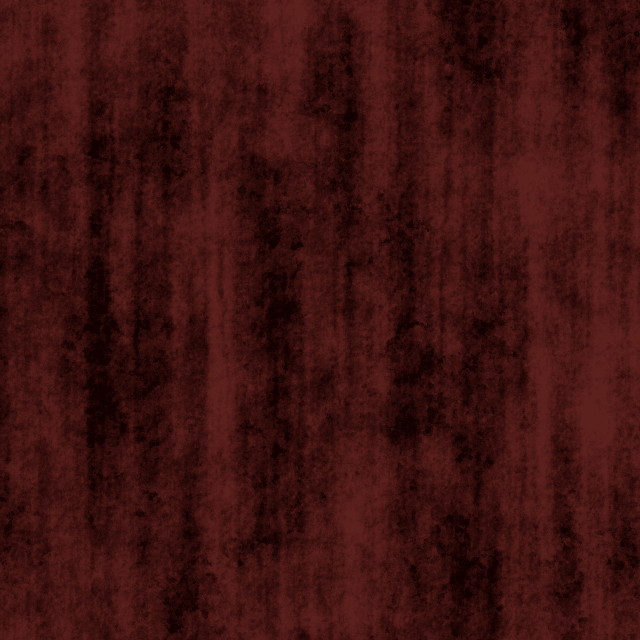
Give the GLSL for this texture, as a three.js fragment shader.

```glsl
varying vec2 vUv;

const vec3 SOOT = vec3(0.075, 0.0, 0.0);
const vec3 OXBLOOD = vec3(0.235, 0.066, 0.058);
const vec3 FADED_RED = vec3(0.36, 0.124, 0.114);

vec2 hashGradient(vec2 cell) {
  float h = fract(sin(dot(cell, vec2(127.1, 311.7))) * 43758.545);
  float angle = 6.28318 * h;
  return vec2(cos(angle), sin(angle));
}

float gradientNoise(vec2 p) {
  vec2 i = floor(p);
  vec2 f = p - i;
  vec2 u = f * f * f * (f * (f * 6.0 - 15.0) + 10.0);
  vec2 e = vec2(1.0, 0.0);
  float a = dot(hashGradient(i), f);
  float b = dot(hashGradient(i + e.xy), f - e.xy);
  float c = dot(hashGradient(i + e.yx), f - e.yx);
  float d = dot(hashGradient(i + e.xx), f - e.xx);
  return mix(mix(a, b, u.x), mix(c, d, u.x), u.y);
}

// Octaves are turned so that the lattice does not show
float fbm(vec2 p, float gain) {
  mat2 turn = mat2(1.6, 1.2, -1.2, 1.6);
  float sum = 0.0;
  float amplitude = 1.0;
  for (int i = 0; i < 5; i++) {
    sum += amplitude * gradientNoise(p);
    p = turn * p + 17.3;
    amplitude *= gain;
  }
  return sum;
}

// Vertical runs: octaves keep their direction
float streaks(vec2 p, vec2 scale) {
  float sum = 0.0;
  float amplitude = 1.0;
  for (int i = 0; i < 4; i++) {
    sum += amplitude * gradientNoise(p * scale + float(i) * 31.7);
    scale *= vec2(2.1, 1.6);
    amplitude *= 0.65;
  }
  return sum;
}

// Long thin dark drips along the zero lines of stretched noise
float drips(vec2 p, vec2 scale, float width) {
  float line = 1.0 - smoothstep(0.0, width, abs(gradientNoise(p * scale)));
  return line * smoothstep(-0.1, 0.3, gradientNoise(p * vec2(9.0, 2.5) + 51.0));
}

// Sharp-edged pits with irregular outlines
float pits(vec2 p, float scale, float threshold) {
  return smoothstep(threshold, threshold + 0.1, fbm(p * scale + 7.9, 0.5));
}

// Light from the upper left on a rough surface
float relief(vec2 p, float scale, float offset) {
  vec2 q = p * scale + 83.0;
  return fbm(q, 0.6) - fbm(q + vec2(-offset, offset), 0.6);
}

vec3 stainRamp(float t) {
  vec3 low = mix(SOOT, OXBLOOD, clamp(t / 0.58, 0.0, 1.0));
  return mix(low, FADED_RED, clamp((t - 0.58) / 0.42, 0.0, 1.0));
}

void main() {
  vec2 p = vUv;

  // Ragged edges for the runs and blotches
  float rough = fbm(p * 24.0 + 3.1, 0.7);
  vec2 ragged = p + vec2(0.005, 0.02) * rough;

  float blotch = fbm(ragged * vec2(5.5, 3.6) + 11.0, 0.5);
  float run = streaks(ragged + 2.3, vec2(11.0, 0.9));
  float fineRun = streaks(p + 5.7, vec2(48.0, 2.2));
  float mottle = fbm(p * vec2(19.0, 16.0) + 29.0, 0.72);
  float grain = fbm(p * 110.0 + 41.0, 0.85);

  // Flaked patches and pits gather where the stain is dark
  float stain = smoothstep(0.3, -0.4, blotch + 0.7 * run);
  float flakes = smoothstep(0.06, 0.18, fbm(p * 23.0 + 67.0, 0.65));
  float pitting = pits(p, 38.0, 0.34) * (0.2 + 0.8 * stain)
    + 0.7 * pits(p + 3.3, 80.0, 0.38) * (0.5 + 0.5 * stain);

  float tone = 0.665 + 0.34 * blotch + 0.46 * run + 0.15 * fineRun;
  tone += 0.28 * mottle + 0.08 * rough + 0.17 * grain;
  tone += 0.18 * relief(p, 60.0, 0.15);
  tone -= 0.22 * flakes * stain + 0.30 * pitting;
  tone -= 0.20 * drips(ragged, vec2(13.0, 0.5), 0.07);

  // Soft upper limit keeps the bare paint even
  tone -= 0.4 * max(tone - 0.85, 0.0);
  gl_FragColor = vec4(stainRamp(clamp(tone, 0.0, 1.0)), 1.0);
}
```
